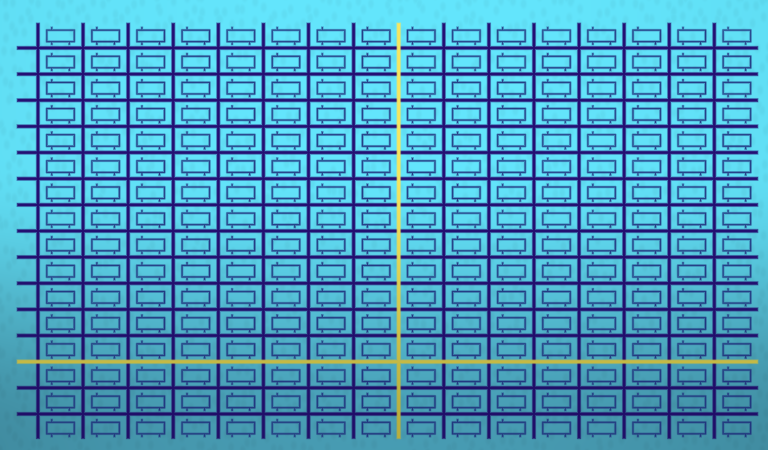
A Shadertoy shader for this pattern:

```glsl
// Layout, in units of the canvas height
const vec2 PITCH = vec2(0.1002, 0.0581);
const vec2 FIRST_LINE = vec2(0.0844, 0.0800);
const vec2 LAST_LINE = vec2(15.0, 14.0);      // index of last column and row line
const vec2 GOLD_LINE = vec2(8.0, 2.0);        // index of highlighted lines
const vec2 GRID_MIN = vec2(0.0378, 0.0250);
const vec2 GRID_MAX = vec2(1.6844, 0.9490);
const float LINE_HALF = 0.0038;
const float GOLD_HALF = 0.0043;
const float BLUR = 0.0026;

// Small boxed symbol
const vec2 SYMBOL_HALF = vec2(0.0305, 0.0128);
const float SYMBOL_DROP = 0.0022;
const float STROKE_HALF = 0.0018;
const vec2 TICK_HALF = vec2(0.0018, 0.0036);
const float TICK_X = 0.0195;

// Colours
const vec3 CYAN_TOP = vec3(0.39, 0.90, 0.99);
const vec3 TEAL_BOTTOM = vec3(0.28, 0.61, 0.70);
const vec3 PURPLE = vec3(0.14, 0.06, 0.45);
const vec3 NAVY = vec3(0.11, 0.16, 0.47);
const vec3 GOLD = vec3(0.96, 0.90, 0.38);
const vec3 GOLD_SHADED = vec3(0.72, 0.68, 0.24);

const vec2 MOTTLE_SCALE = vec2(45.0, 28.0);
const float MOTTLE = 0.035;

vec2 hash2(vec2 p) {
    vec3 q = fract(p.xyx * vec3(0.1031, 0.1030, 0.0973));
    q += dot(q, q.yzx + 33.33);
    return fract((q.xx + q.yz) * q.zy);
}

// Distance to the nearest scattered point
float cellular(vec2 p) {
    vec2 cell = floor(p), f = fract(p);
    float nearest = 2.0;
    for (int y = -1; y <= 1; y++)
        for (int x = -1; x <= 1; x++) {
            vec2 o = vec2(x, y);
            nearest = min(nearest, length(o + hash2(cell + o) - f));
        }
    return nearest;
}

float sdBox(vec2 p, vec2 halfSize) {
    vec2 d = abs(p) - halfSize;
    return length(max(d, 0.0)) + min(max(d.x, d.y), 0.0);
}

// Outlined box with one tick above and two below
float sdSymbol(vec2 p) {
    float d = abs(sdBox(p, SYMBOL_HALF)) - STROKE_HALF;
    float tickY = SYMBOL_HALF.y + TICK_HALF.y;
    d = min(d, sdBox(vec2(abs(p.x) - TICK_X, p.y + tickY), TICK_HALF));
    return min(d, sdBox(p - vec2(-TICK_X, tickY), TICK_HALF));
}

float coverage(float d) {
    float soft = max(BLUR, 0.75 / iResolution.y);
    return smoothstep(soft, -soft, d);
}

void mainImage(out vec4 fragColor, in vec2 fragCoord) {
    vec2 p = fragCoord / iResolution.y;
    float light = smoothstep(0.0, 0.66, p.y);

    // Background, dimmer below and toward the lower corners
    vec3 col = mix(TEAL_BOTTOM, CYAN_TOP, light);
    float side = abs(2.0 * fragCoord.x / iResolution.x - 1.0);
    col *= 1.0 - 0.10 * side * side * (1.0 - 0.7 * light);
    col *= 1.0 - MOTTLE * smoothstep(0.45, 0.1, cellular(p * MOTTLE_SCALE));

    // Symbols, one per cell, with slightly uneven ink
    vec2 grid = (p - FIRST_LINE) / PITCH;
    vec2 cell = clamp(floor(grid), vec2(0.0, -1.0), LAST_LINE);
    vec2 local = (grid - cell - 0.5) * PITCH;
    float ink = 0.90 + 0.08 * hash2(cell + 7.0).x;
    col = mix(col, NAVY, ink * coverage(sdSymbol(local + vec2(0.0, SYMBOL_DROP))));

    // Nearest column and row lines, cut to the grid extent
    vec2 line = clamp(round(grid), vec2(0.0), LAST_LINE);
    vec2 offset = p - FIRST_LINE - line * PITCH;
    vec2 middle = p - 0.5 * (GRID_MIN + GRID_MAX);
    vec2 extent = 0.5 * (GRID_MAX - GRID_MIN);
    vec2 gold = vec2(equal(line, GOLD_LINE));
    vec2 width = mix(vec2(LINE_HALF), vec2(GOLD_HALF), gold);
    float column = coverage(sdBox(vec2(offset.x, middle.y), vec2(width.x, extent.y)));
    float row = coverage(sdBox(vec2(middle.x, offset.y), vec2(extent.x, width.y)));

    // Dark lines first, highlighted lines on top
    vec2 dark = vec2(column, row) * (1.0 - gold);
    vec2 bright = vec2(column, row) * gold;
    col = mix(col, PURPLE * mix(0.9, 1.0, light), max(dark.x, dark.y));
    col = mix(col, mix(GOLD_SHADED, GOLD, light), max(bright.x, bright.y));

    fragColor = vec4(col, 1.0);
}
```
